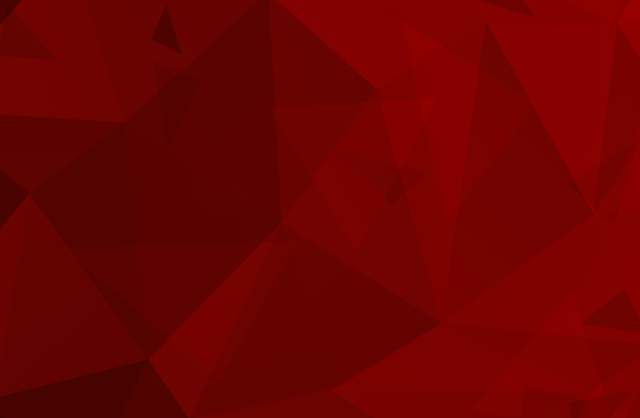
Write a WebGL 1 fragment shader that draws this background.

```glsl
precision highp float;

uniform vec2 u_resolution;

const float CELL_SIZE = 0.36;
const float VERTEX_JITTER = 0.66;
const float GRID_ANGLE = 0.62;
const int SHARD_COUNT = 16;

float hash(vec2 p) {
    return fract(sin(dot(p, vec2(127.1, 311.7))) * 43758.5453);
}

vec2 hash2(vec2 p) {
    return vec2(hash(p), hash(p + 57.3));
}

mat2 rotation(float angle) {
    float c = cos(angle);
    float s = sin(angle);
    return mat2(c, s, -s, c);
}

float cross2(vec2 a, vec2 b) {
    return a.x * b.y - a.y * b.x;
}

// Signed distance to the line through a and b, positive on its right side
float edgeDistance(vec2 p, vec2 a, vec2 b) {
    vec2 edge = b - a;
    return -cross2(edge, p - a) / max(length(edge), 0.0001);
}

float triangleCoverage(vec2 p, vec2 a, vec2 b, vec2 c, float pixel) {
    float winding = cross2(b - a, c - a) < 0.0 ? -1.0 : 1.0;
    float d = max(winding * edgeDistance(p, a, b),
              max(winding * edgeDistance(p, b, c),
                  winding * edgeDistance(p, c, a)));
    return clamp(0.5 - d / pixel, 0.0, 1.0);
}

// Broad lighting: dark lower left, bright right, a glow above the middle
float ambientTone(vec2 p, float aspect) {
    vec2 uv = p / vec2(aspect, 1.0);
    vec2 glow = (uv - vec2(0.6, 0.8)) / vec2(0.16, 0.22);
    return 0.325 + 0.155 * uv.x + 0.045 * uv.y + 0.05 * exp(-dot(glow, glow));
}

vec2 meshVertex(vec2 id) {
    vec2 jitter = (hash2(id + 3.7) - 0.5) * VERTEX_JITTER;
    return rotation(GRID_ANGLE) * ((id + jitter) * CELL_SIZE);
}

// Returns weighted tone and weight of one flat facet
vec2 facet(vec2 p, vec2 a, vec2 b, vec2 c, float seed, float aspect, float pixel) {
    vec2 center = (a + b + c) / 3.0;
    float contrast = mix(0.17, 0.09, clamp(center.x / aspect, 0.0, 1.0));
    vec2 slope = hash2(vec2(seed, 8.2)) - 0.5;
    float tone = ambientTone(center, aspect) + contrast * (seed - 0.5);
    tone += 0.1 * dot(p - center, slope);
    float weight = triangleCoverage(p, a, b, c, pixel);
    return vec2(tone * weight, weight);
}

// Jittered quads, each split along a random diagonal
float facetMesh(vec2 p, float aspect, float pixel) {
    vec2 cell = floor(p * rotation(GRID_ANGLE) / CELL_SIZE);
    vec2 sum = vec2(ambientTone(p, aspect), 1.0) * 0.0001;
    for (int j = -1; j <= 1; j++) {
        for (int i = -1; i <= 1; i++) {
            vec2 id = cell + vec2(float(i), float(j));
            vec2 a = meshVertex(id);
            vec2 b = meshVertex(id + vec2(1.0, 0.0));
            vec2 c = meshVertex(id + vec2(1.0, 1.0));
            vec2 d = meshVertex(id + vec2(0.0, 1.0));
            vec2 seed = hash2(id + 21.4);
            if (hash(id + 9.1) < 0.5) {
                sum += facet(p, a, b, c, seed.x, aspect, pixel);
                sum += facet(p, a, c, d, seed.y, aspect, pixel);
            } else {
                sum += facet(p, a, b, d, seed.x, aspect, pixel);
                sum += facet(p, b, c, d, seed.y, aspect, pixel);
            }
        }
    }
    return sum.x / sum.y;
}

vec2 shardCorner(vec2 center, float angle, float radius) {
    return center + radius * vec2(cos(angle), sin(angle));
}

// Translucent triangles: small ones are dark, large ones faint
float shardShade(vec2 p, float index, float aspect, float pixel) {
    vec2 seed = vec2(index, 4.6);
    vec2 center = hash2(seed) * vec2(aspect, 1.0);
    float scale = hash(seed + 13.9);
    float radius = mix(0.07, 0.34, scale * scale);
    float angle = 6.2832 * hash(seed + 31.2);
    vec2 a = shardCorner(center, angle, radius);
    vec2 b = shardCorner(center, angle + mix(1.5, 2.3, hash(seed + 5.5)), radius * 0.65);
    vec2 c = shardCorner(center, angle + mix(3.4, 4.6, hash(seed + 7.7)), radius * 0.8);
    float shade = mix(0.76, 1.07, smoothstep(0.0, 0.9, scale));
    return mix(1.0, shade, triangleCoverage(p, a, b, c, pixel));
}

void main() {
    float aspect = u_resolution.x / u_resolution.y;
    float pixel = 1.2 / u_resolution.y;
    vec2 p = gl_FragCoord.xy / u_resolution.y;

    float red = facetMesh(p, aspect, pixel);
    for (int i = 0; i < SHARD_COUNT; i++) {
        red *= shardShade(p, float(i), aspect, pixel);
    }
    red = clamp(red, 0.25, 0.59);

    float green = mix(0.01, 0.002, smoothstep(0.45, 0.57, red));
    gl_FragColor = vec4(red, green, 0.0, 1.0);
}
```
